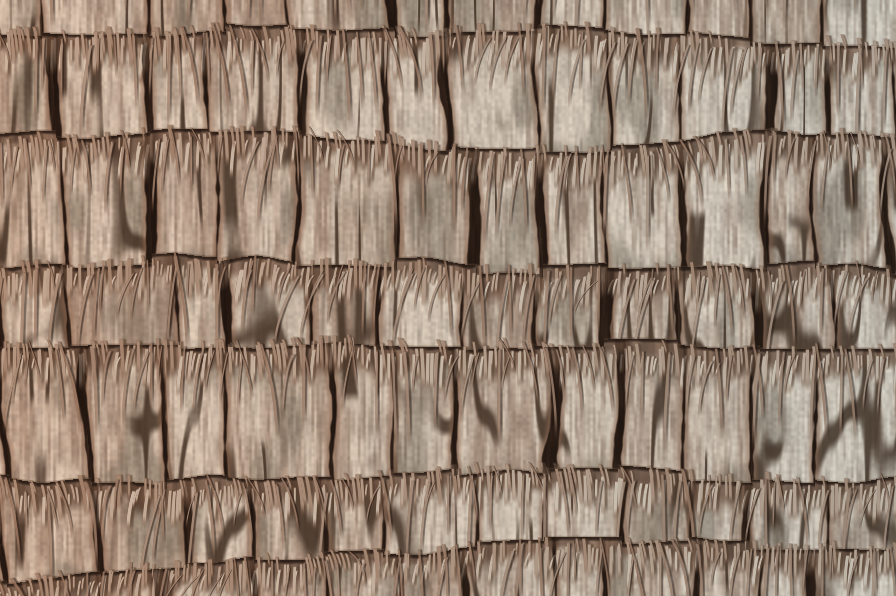
A WebGL 1 fragment shader for this texture:

```glsl
precision highp float;
uniform vec2 u_resolution;

#define ROW_START 0.06
#define ROW_STEP 0.18
#define ROW_STAGGER 0.03
#define BLOCK_WIDTH 0.122
#define GAP_WIDTH 0.013
#define FRAY_DEPTH 0.05
#define STRAND_CELL 0.014
#define LOOSE_CELL 0.05

const vec3 PALE = vec3(0.79, 0.75, 0.70);
const vec3 TAN = vec3(0.65, 0.57, 0.51);
const vec3 GREY = vec3(0.46, 0.43, 0.38);
const vec3 RUST = vec3(0.54, 0.41, 0.33);
const vec3 BROWN = vec3(0.33, 0.25, 0.19);
const vec3 DARK = vec3(0.12, 0.08, 0.06);

float hash(vec2 p) {
  return fract(sin(dot(p, vec2(127.1, 311.7))) * 4375.85);
}

float noise(vec2 p) {
  vec2 i = floor(p), f = fract(p);
  f = f * f * (3.0 - 2.0 * f);
  return mix(mix(hash(i), hash(i + vec2(1, 0)), f.x),
             mix(hash(i + vec2(0, 1)), hash(i + vec2(1, 1)), f.x), f.y);
}

// Block in a row: id, distance to the nearest side, random gap size
vec3 column(vec2 p, float row) {
  float sway = 0.08 * max(1.0 - p.x, 0.0) * p.y + 0.016 * noise(vec2(p.x * 4.0, p.y * 9.0 + row * 5.0));
  float u = (p.x + sway) / BLOCK_WIDTH;
  vec3 block = vec3(0.0, 9.0, 0.0);
  for (int j = -1; j <= 1; j++) {
    float n = floor(u) + float(j);
    float side = u - n - 0.35 * hash(vec2(n, 7.0)) - 0.45 * hash(vec2(n, row));
    if (side > 0.0) block.x = n;
    if (abs(side) < block.y) block.yz = vec2(abs(side), hash(vec2(n, row + 40.0)));
  }
  block.y *= BLOCK_WIDTH;
  return block;
}

// Wavy lower boundary of a row; short and tall rows alternate
float rowEdge(float x, float row) {
  return ROW_START + ROW_STEP * row - ROW_STAGGER * mod(row, 2.0)
       + 0.065 * (noise(vec2(x * 2.2, row * 3.7)) - 0.5)
       + 0.012 * (noise(vec2(x * 14.0, row * 5.3)) - 0.5);
}

// Each block is cut off at its own height
float cutEdge(vec2 p, float row) {
  return rowEdge(p.x, row) + 0.022 * (hash(vec2(column(p, row).x, row + 9.0)) - 0.5);
}

// Curved fibres hanging below an edge: cover, tone, shadow
vec3 strands(float x, float depth, float row, float cell, float reach, float radius) {
  float soft = 0.7 / u_resolution.y;
  float bend = noise(vec2(x * 9.0, row * 2.3)) - 0.5;
  vec3 result = vec3(0.0);
  for (int layer = 0; layer < 2; layer++) {
    float s = x / cell + float(layer) * 0.43;
    for (int j = -1; j <= 1; j++) {
      float n = floor(s) + float(j);
      vec2 id = vec2(n + float(layer) * 171.0, row + cell * 300.0);
      float h = hash(id), g = hash(id + 31.7);
      float below = depth - mix(-0.012, 0.02, h);
      float t = below / (reach * (0.5 + g));
      float curl = 1.0 - clamp(t, 0.0, 1.0);
      float center = n + 0.5 + 0.5 * (g - 0.5) + curl * curl * (h - 0.5 + bend);
      float away = (s - center) * cell;
      float size = radius * (0.6 + 0.6 * g);
      float span = smoothstep(0.0, 0.004, below) * (1.0 - smoothstep(0.65, 1.0, t));
      float cover = span * (1.0 - smoothstep(size - soft, size + soft, abs(away)));
      float shade = span * (1.0 - smoothstep(size, size * 2.5, abs(away - size)));
      result.y = mix(result.y, 0.3 + 0.7 * h, cover);
      result.x = max(result.x, cover);
      result.z = max(result.z, shade);
    }
  }
  return result;
}

vec3 drawFibres(vec3 color, vec2 p, float row, float gap) {
  float depth = rowEdge(p.x, row) - p.y;
  vec3 comb = strands(p.x, depth, row, STRAND_CELL, FRAY_DEPTH, 0.0026);
  color = mix(color, BROWN, 0.6 * comb.z * (1.0 - comb.x));
  color = mix(color, mix(RUST, PALE, comb.y), comb.x * (1.0 - 0.65 * gap));
  vec3 loose = strands(p.x, depth, row, LOOSE_CELL, 0.12, 0.0019);
  color = mix(color, DARK, 0.5 * loose.z * (1.0 - loose.x));
  return mix(color, mix(RUST, TAN, loose.y), 0.85 * loose.x);
}

void main() {
  vec2 p = gl_FragCoord.xy / u_resolution.y;
  float soft = 0.8 / u_resolution.y;

  float row = -2.0;
  for (int k = -1; k <= 6; k++) {
    if (p.y > cutEdge(p, float(k))) row = float(k);
  }
  float depth = cutEdge(p, row + 1.0) - p.y;
  float lift = p.y - cutEdge(p, row);
  vec3 block = column(p, row);
  vec2 q = p + vec2(0.37 * block.x, 0.71 * row);

  // Weathered wood with upright grain
  float fine = noise(q * vec2(230.0, 22.0));
  float broad = noise(q * vec2(75.0, 8.0));
  float tone = 0.35 * fine + 0.4 * broad + 0.4 * hash(vec2(block.x, row + 3.0));
  vec3 color = mix(TAN, PALE, smoothstep(0.2, 0.8, tone));
  color = mix(color, GREY, 0.5 * smoothstep(0.58, 0.85, noise(q * vec2(20.0, 9.0))));
  color *= 0.86 + 0.16 * fine + 0.12 * noise(q * 170.0);

  // Splits along the grain
  float split = abs(noise(q * vec2(30.0, 3.5)) - 0.5);
  float open = smoothstep(0.35, 0.65, noise(q * vec2(16.0, 11.0) + 8.0));
  color = mix(color, BROWN * 0.75, 0.85 * open * (1.0 - smoothstep(0.02, 0.085, split)));

  // Ragged gaps and browned sides
  float ragged = 0.003 * (noise(p * vec2(90.0, 60.0)) - 0.5);
  float halfGap = GAP_WIDTH * (0.12 + 0.75 * block.z * block.z) * (0.5 + noise(vec2(block.x, p.y * 14.0)));
  float side = block.y + ragged - halfGap;
  float gap = 1.0 - smoothstep(-soft, soft + 0.001, side);
  color = mix(color, RUST, 0.6 * (1.0 - smoothstep(0.0, 0.012, side)));
  color = mix(color, mix(DARK, BROWN, 0.6 * fine * broad), gap);

  // Frayed top, cut bottom and the shadow between rows
  float fray = FRAY_DEPTH * (0.4 + noise(vec2(p.x * 25.0, row)));
  vec3 hollow = mix(DARK, RUST, 0.3 + 0.6 * broad);
  color = mix(color, hollow, 0.75 * (1.0 - smoothstep(0.4 * fray, fray, depth)));
  color = mix(color, BROWN, 0.5 * (1.0 - smoothstep(0.0, 0.004, lift)));
  color = mix(color, DARK, 0.8 * (1.0 - smoothstep(0.002, 0.008, depth + ragged)));

  color = drawFibres(color, p, row + 1.0, gap);
  color = drawFibres(color, p, row, gap);

  // Warm left, cool right
  float across = gl_FragCoord.x / u_resolution.x;
  color *= mix(vec3(1.03, 0.96, 0.91), vec3(0.98, 1.01, 1.02), across);
  gl_FragColor = vec4(color, 1.0);
}
```
